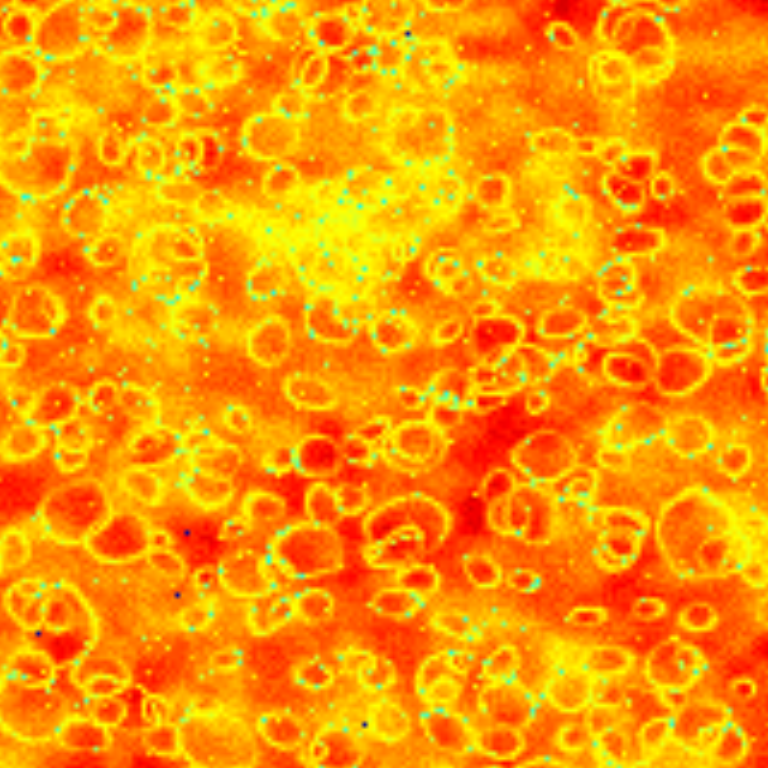
Write a WebGL 2 fragment shader that draws this texture.

```glsl
#version 300 es
precision highp float;
// A grainy heat map: cloudy red and orange ground crossed by thin, wobbly
// yellow loops with green specks. A scalar heat field is sampled on a coarse
// lattice, coloured by a rainbow ramp, and blended between lattice nodes.

uniform vec2 u_resolution;
out vec4 fragColor;

const float LATTICE = 160.0;     // nodes across the canvas
const float LINE_WIDTH = 0.0052; // half width of a loop line
const float LINE_HEAT = 0.605;   // yellow-green of the loop lines
const float TAU = 6.28319;

float hash(vec2 p, float seed) {
  return fract(sin(dot(p, vec2(12.9898, 78.233)) + seed * 17.3) * 43758.545);
}

float valueNoise(vec2 p, float seed) {
  vec2 i = floor(p), f = fract(p);
  f = f * f * (3.0 - 2.0 * f);
  float low = mix(hash(i, seed), hash(i + vec2(1, 0), seed), f.x);
  float high = mix(hash(i + vec2(0, 1), seed), hash(i + vec2(1, 1), seed), f.x);
  return mix(low, high, f.y);
}

// Rainbow ramp from dark blue (0) through green (0.5) to dark red (1).
vec3 heatColor(float heat) {
  return clamp(1.5 - abs(4.0 * heat - vec3(3.0, 2.0, 1.0)), 0.0, 1.0);
}

// One squashed, tilted loop: x = line strength, y = interior coverage.
vec2 loopShape(vec2 offset, float radius, float squash, float tilt, float gap) {
  float c = cos(tilt), s = sin(tilt);
  vec2 q = mat2(c, -s, s, c) * offset;
  q.y /= squash;
  float dist = (length(q) - radius) * mix(squash, 1.0, 0.5);
  float angle = atan(q.y, q.x + 1e-5);
  float arc = 0.85 + 0.4 * sin(angle + gap * TAU);
  float line = exp(-dist * dist / (LINE_WIDTH * LINE_WIDTH));
  float inside = smoothstep(0.0, -0.6 * radius, dist);
  return vec2(line * min(arc, 1.0), inside);
}

// Loops scattered on a jittered grid with the given cell count and share.
vec2 loopLayer(vec2 p, float cells, float share, float seed) {
  vec2 home = floor(p * cells), result = vec2(0.0);
  for (int y = -1; y <= 1; y++) {
    for (int x = -1; x <= 1; x++) {
      vec2 id = home + vec2(x, y);
      if (hash(id, seed) > share) continue;
      vec2 jitter = vec2(hash(id, seed + 1.0), hash(id, seed + 2.0));
      vec2 center = (id + 0.2 + 0.6 * jitter) / cells;
      float radius = mix(0.26, 0.46, hash(id, seed + 3.0)) / cells;
      float squash = mix(0.6, 1.0, hash(id, seed + 4.0));
      float tilt = 1.2 * (hash(id, seed + 5.0) - 0.5);
      float gap = hash(id, seed + 6.0);
      result = max(result, loopShape(p - center, radius, squash, tilt, gap));
    }
  }
  return result;
}

float heatField(vec2 node) {
  vec2 p = node / LATTICE;

  // Cloudy ground, with a few hot patches
  float broad = valueNoise(p * vec2(4.5, 6.0), 1.0);
  float middle = valueNoise(p * vec2(11.0, 14.0), 2.0);
  float fine = valueNoise(p * vec2(26.0, 32.0), 3.0);
  float hot = smoothstep(0.64, 0.95, 0.6 * broad + 0.4 * middle);
  float heat = 0.76 + 0.11 * (broad - 0.5) + 0.15 * (middle - 0.5);
  heat += 0.12 * (fine - 0.5) + 0.05 * hot;

  // Loops of three sizes on slightly warped coordinates
  vec2 warp = vec2(valueNoise(p * 24.0, 4.0), valueNoise(p * 24.0, 5.0)) - 0.5;
  vec2 q = p + 0.016 * warp;
  vec2 loops = loopLayer(q, 8.0, 0.6, 10.0);
  loops = max(loops, loopLayer(q, 13.0, 0.6, 30.0));
  loops = max(loops, loopLayer(q, 18.0, 0.3, 50.0));
  float line = loops.x * (1.0 - 0.6 * hot);
  heat += 0.025 * loops.y;
  heat = mix(heat, min(heat, LINE_HEAT), 0.9 * line);

  // Grain per node, clustered green specks on the lines, rare dark blue dots
  heat += 0.06 * (hash(node, 6.0) - 0.5);
  float cluster = smoothstep(0.3, 0.8, valueNoise(p * 20.0, 8.0));
  float clutter = smoothstep(0.6, 0.25, broad);
  float speckChance = 0.003 + 0.22 * line * cluster + 0.025 * clutter;
  float speck = step(hash(node, 7.0), speckChance);
  heat -= speck * mix(0.06, 0.22, hash(node, 11.0));
  float darkDot = step(0.9985, hash(node, 9.0));
  return mix(heat, 0.02, darkDot);
}

vec3 nodeColor(vec2 node) {
  return heatColor(heatField(node));
}

void main() {
  vec2 p = gl_FragCoord.xy / u_resolution.y * LATTICE;
  vec2 node = floor(p), blend = fract(p);
  vec3 low = mix(nodeColor(node), nodeColor(node + vec2(1, 0)), blend.x);
  vec3 high = mix(nodeColor(node + vec2(0, 1)), nodeColor(node + vec2(1, 1)), blend.x);
  fragColor = vec4(mix(low, high, blend.y), 1.0);
}
```
